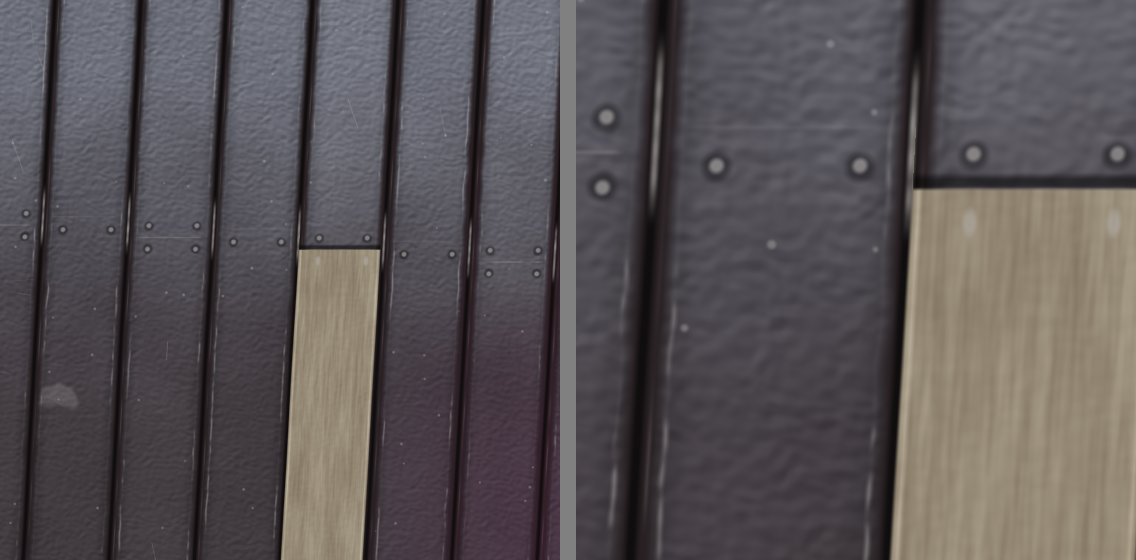
Left, the full canvas; right, a detail of the centre.
Reproduce this texture procedurally as a WebGL 2 fragment shader.

```glsl
#version 300 es
precision highp float;
// Leaning dark painted planks, split by deep grooves, with one bare wooden plank.
// A sheared axis counts the planks; embossed gradient noise gives the paint skin,
// and staggered seams, nails, worn edges, scratches and specks are laid on top.

#define PITCH 0.153         // plank width
#define SHIFT 0.043         // first groove at the bottom edge
#define LEAN 0.0575         // sideways drift of a groove per unit height
#define GROOVE 0.066        // half groove width, in planks
#define BARE_ID 3.0         // index of the unpainted plank
#define RELIEF 0.085        // strength of the paint texture
#define WEAR 0.26           // strength of the worn edges
#define SCRATCHES 18

uniform vec2 u_resolution;
out vec4 fragColor;

const vec3 PAINT_LOW = vec3(0.272, 0.248, 0.268);
const vec3 PAINT_HIGH = vec3(0.445, 0.455, 0.50);
const vec3 GROOVE_DARK = vec3(0.155, 0.125, 0.135);
const vec3 WOOD_DARK = vec3(0.52, 0.47, 0.395);
const vec3 WOOD_LIGHT = vec3(0.635, 0.595, 0.51);
const vec3 CHIP = vec3(0.72, 0.70, 0.69);

vec2 hash2(vec2 p) {
    vec3 q = fract(p.xyx * vec3(0.1031, 0.1030, 0.0973));
    q += dot(q, q.yzx + 33.33);
    return fract((q.xx + q.yz) * q.zy);
}

float noise(vec2 p) {
    vec2 i = floor(p), f = fract(p);
    vec2 w = f * f * f * (f * (f * 6.0 - 15.0) + 10.0);
    vec2 o = vec2(0.0, 1.0);
    float a = dot(hash2(i) - 0.5, f);
    float b = dot(hash2(i + o.yx) - 0.5, f - o.yx);
    float c = dot(hash2(i + o) - 0.5, f - o);
    float d = dot(hash2(i + 1.0) - 0.5, f - 1.0);
    return 2.0 * mix(mix(a, b, w.x), mix(c, d, w.x), w.y);
}

float paintHeight(vec2 p) {
    p += 0.006 * vec2(noise(p * 31.0), noise(p * 31.0 + 40.0));
    return noise(p * vec2(95.0, 120.0)) + 0.7 * noise(p * 58.0 + 9.0);
}

// Soft line or disc: 1 inside radius r, fading over s
float soft(float d, float r, float s) { return 1.0 - smoothstep(r - s, r + s, d); }

float segment(vec2 p, vec2 halfAxis) {
    return length(p - halfAxis * clamp(dot(p, halfAxis) / dot(halfAxis, halfAxis), -1.0, 1.0));
}

float scratches(vec2 p) {
    float sum = 0.0;
    for (int i = 0; i < SCRATCHES; i++) {
        vec2 place = hash2(vec2(float(i) * 7.0 + 3.0, 51.0));
        vec2 kind = hash2(vec2(float(i) * 5.0 + 1.0, 88.0));
        float angle = kind.x < 0.4 ? 0.4 * kind.y - 0.2 : 1.3 + 0.7 * kind.y;
        vec2 halfAxis = vec2(cos(angle), sin(angle)) * mix(0.008, 0.032, kind.y);
        sum += soft(segment(p - place, halfAxis), 0.0007, 0.0014) * (0.3 + 0.6 * kind.x);
    }
    return min(sum, 1.0);
}

float specks(vec2 p) {
    vec2 cell = floor(p * 26.0), h = hash2(cell + 17.0);
    vec2 center = 0.25 + 0.5 * hash2(cell + 71.0);
    return step(0.87, h.x) * soft(length(fract(p * 26.0) - center) / 26.0, 0.0012 + 0.0014 * h.y, 0.0016);
}

void main() {
    vec2 p = gl_FragCoord.xy / u_resolution;
    float aa = max(0.0016, 0.8 / u_resolution.y), aaU = aa / PITCH;

    // Plank coordinates: id, place across it, nearest groove
    float u = (p.x - SHIFT - LEAN * p.y) / PITCH + 0.012 * noise(vec2(p.x * 3.0, p.y * 4.0));
    float id = floor(u), f = u - id, k = floor(u + 0.5), d = u - k;
    float odd = mod(id, 2.0);
    float seam = 0.613 - 0.011 * id - 0.026 * odd;
    vec2 along = vec2(u * PITCH, p.y);

    // Painted surface: sky sheen above, plum tint at the lower right
    float cloud = noise(p * 5.0) + 0.5 * noise(p * 13.0);
    float sheen = smoothstep(0.25, 1.0, p.y + 0.10 * cloud);
    vec3 color = mix(PAINT_LOW, PAINT_HIGH, sheen);
    color += 0.03 * (hash2(vec2(id + 9.0, 4.0)).x - 0.5) + 0.025 * cloud;
    color += vec3(0.025, -0.025, 0.012) * smoothstep(0.5, 1.0, p.x) * (1.0 - smoothstep(0.1, 0.6, p.y));
    color *= 1.0 - 0.16 * soft(abs(d), 0.14, 0.07);
    float relief = paintHeight(p) - paintHeight(p + vec2(-0.0015, 0.0032));
    color += RELIEF * relief * (0.6 + 0.7 * sheen);

    // Faint smudge, scratches and specks
    vec2 smudge = (p - vec2(0.105, 0.29)) / vec2(0.036, 0.027);
    color += 0.10 * soft(length(smudge) + 0.7 * noise(p * 35.0), 0.85, 0.25);
    color = mix(color, CHIP, 0.35 * scratches(p) + 0.4 * specks(p));

    // Seam line and nail heads; odd planks carry a row on both sides
    float seamLine = soft(abs(p.y - seam), 0.0012, aa) * smoothstep(0.06, 0.14, f) * soft(f, 0.84, 0.04);
    color = mix(color, CHIP, seamLine * (0.14 + 0.2 * odd) * (0.7 + noise(p * 40.0)));
    float row = mix(p.y - seam + 0.024, abs(p.y - seam) - 0.020, odd);
    vec2 nail = vec2((abs(f - 0.51) - 0.28) * PITCH, row);
    float nailDist = length(nail);
    color *= 1.0 - 0.35 * soft(nailDist, 0.0085, 0.003);
    color = mix(color, CHIP, 0.6 * soft(length(nail - vec2(0.0, 0.001)), 0.0042, 0.002));

    // Grooves: brown shoulder, black core, thin lit ridge, wider to the right
    float halfWidth = mix(GROOVE, 0.088, smoothstep(0.5, 0.8, p.x)) + 0.018 * noise(vec2(k * 9.0, p.y * 28.0));
    float inGroove = soft(abs(d), halfWidth, 0.022 + aaU);
    vec3 grooveColor = GROOVE_DARK + vec3(0.05, 0.0, 0.03) * smoothstep(0.6, 1.0, p.x) * (1.0 - p.y);
    grooveColor *= 1.0 - 0.6 * soft(abs(d + 0.012), 0.022, 0.018);
    grooveColor += 0.11 * soft(abs(d - 0.036), 0.006, aaU) * smoothstep(-0.2, 0.3, noise(vec2(k * 7.0, p.y * 14.0)));
    color = mix(color, grooveColor, inGroove);

    // Broken pale wear on both plank edges
    float edge = soft(abs(abs(d) - halfWidth - 0.03), 0.008, 0.014);
    float broken = smoothstep(0.02, 0.4, noise(vec2(k * 5.0 + sign(d) * 2.3, p.y * 11.0)) + 0.5 * noise(along * vec2(90.0, 60.0)));
    color = mix(color, CHIP, WEAR * edge * (0.15 + 1.6 * broken));

    // Bare wood plank below its seam
    float bare = smoothstep(BARE_ID - aaU, BARE_ID + aaU, u) * soft(u, BARE_ID + 0.95, aaU);
    float below = soft(p.y, seam, aa);
    float grain = noise(along * vec2(130.0, 9.0)) + 0.6 * noise(along * vec2(260.0, 30.0)) + 0.8 * noise(along * vec2(28.0, 8.0));
    vec3 wood = mix(WOOD_DARK, WOOD_LIGHT, clamp(0.55 + 0.75 * grain, 0.0, 1.0)) + 0.018 * relief;
    wood += 0.13 * soft(min(abs(f - 0.025), abs(f - 0.925)), 0.008, 0.014);
    wood = mix(wood, CHIP, 0.5 * soft(length(nail * vec2(1.0, 0.5)), 0.004, 0.002));
    color *= 1.0 - 0.55 * bare * soft(abs(p.y - seam - 0.004), 0.004, 0.003);
    color = mix(color, wood, bare * below);

    // Bright slivers where light passes through the grooves
    float sliver = soft(abs(p.y - 0.613 + 0.011 * k), 0.043, 0.018) * soft(abs(d + 0.012), 0.013, 0.012);
    color = mix(color, CHIP, 0.8 * sliver * (0.75 + 0.6 * noise(vec2(k * 3.0, p.y * 60.0))));

    fragColor = vec4(clamp(color, 0.0, 1.0), 1.0);
}
```
